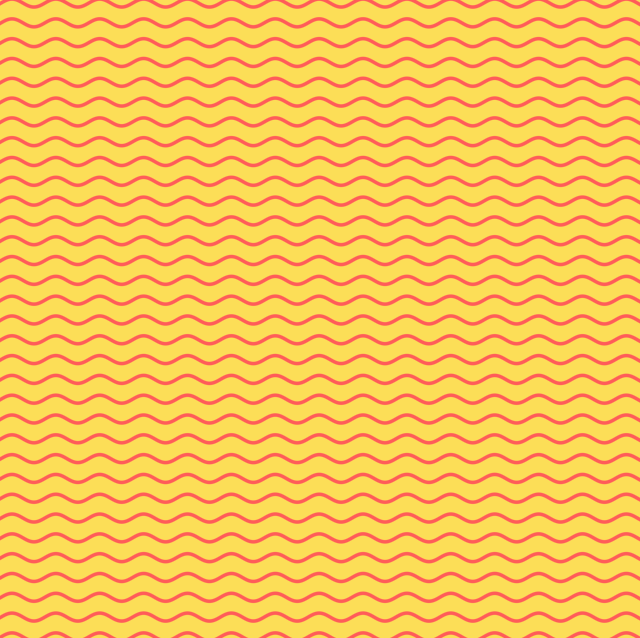
Give the GLSL for this pattern, as a Shadertoy shader.

```glsl
// Evenly stacked thin coral wavy lines on a warm yellow ground.

// Lengths are fractions of the canvas width.
const float WAVE_LENGTH  = 0.06857;
const float ROW_SPACING  = 0.03095;
const float CREST_X      = 0.4987;  // x of one crest
const float FIRST_ROW_Y  = 0.0357;  // depth of one row's axis below the top edge
const float AMPLITUDE    = 0.0062;
const float LINE_WIDTH   = 0.0055;
const float EDGE_SOFT    = 0.0012;  // half width of the edge blend

const vec3 GROUND_COLOR = vec3(0.99, 0.87, 0.34);
const vec3 LINE_COLOR   = vec3(1.00, 0.36, 0.35);

const float TAU = 6.2831853;

// Approximate distance from p (y up) to the nearest wavy line.
float waveDistance(vec2 p) {
    float k = TAU / WAVE_LENGTH;
    float phase = k * (p.x - CREST_X);
    float offset = p.y - AMPLITUDE * cos(phase);
    float slope = AMPLITUDE * k * sin(phase);

    // Fold all rows onto one, then correct the vertical gap for the slope.
    float gap = offset - ROW_SPACING * round(offset / ROW_SPACING);
    return abs(gap) / sqrt(1.0 + slope * slope);
}

void mainImage(out vec4 fragColor, in vec2 fragCoord) {
    // Measure upward from the axis of the first row.
    vec2 p = vec2(fragCoord.x, fragCoord.y - iResolution.y) / iResolution.x;
    p.y += FIRST_ROW_Y;

    // Keep the blend at least one pixel wide on small canvases.
    float soft = max(EDGE_SOFT, 0.5 / iResolution.x);
    float halfWidth = 0.5 * LINE_WIDTH;
    float line = 1.0 - smoothstep(halfWidth - soft, halfWidth + soft, waveDistance(p));

    fragColor = vec4(mix(GROUND_COLOR, LINE_COLOR, line), 1.0);
}
```
